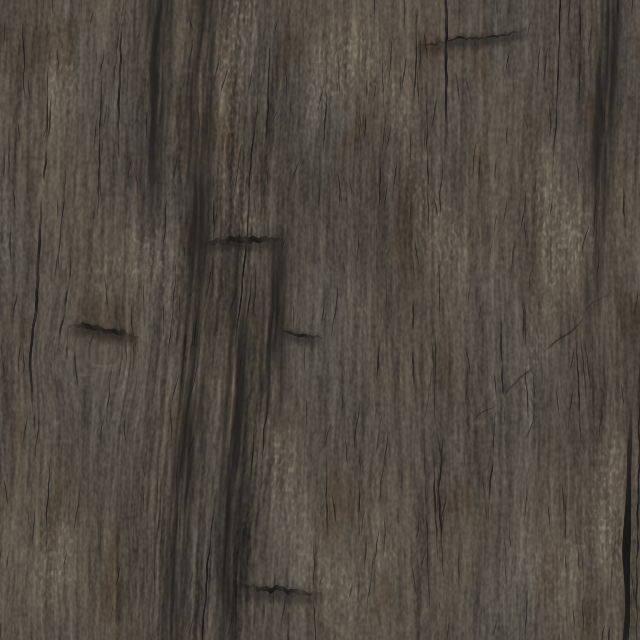
Reproduce this texture procedurally as a WebGL 2 fragment shader.

```glsl
#version 300 es
precision highp float;
// Weathered grey-brown timber with upright grain, rotted furrows and splits.
// Stretched gradient noise makes the fibres; tapered cuts, many scattered over
// a jittered grid, make the cracks, notches and furrows.
uniform vec2 u_resolution;
out vec4 fragColor;

const vec3 DARK_TINT = vec3(1., .94, .87);
const vec3 WOOD_TINT = vec3(1., .91, .8);
const vec3 RUST_TINT = vec3(1.06, .88, .72);
const vec3 ASH_TINT = vec3(.98, .925, .835);

// Start and end of each long furrow and cross notch
const vec4 FURROWS[6] = vec4[6](
  vec4(.325, 1.15, .305, .45), vec4(.318, .62, .265, -.1), vec4(.383, .64, .342, -.15),
  vec4(.435, .65, .418, .32), vec4(.255, 1.15, .235, .62), vec4(.968, 1.2, .925, .5));
const vec4 NOTCHES[5] = vec4[5](
  vec4(.315, .62, .445, .63), vec4(.105, .492, .22, .475), vec4(.37, .085, .51, .07),
  vec4(.44, .48, .505, .468), vec4(.65, .925, .83, .958));

float hash(vec2 c) {
  vec3 q = fract(c.xyx * .1031);
  q += dot(q, q.yzx + 33.33);
  return fract((q.x + q.y) * q.z);
}

float slope(vec2 cell, vec2 offset) {
  float angle = 6.2832 * hash(cell + 57.);
  return dot(vec2(cos(angle), sin(angle)), offset);
}

// Gradient noise, roughly -1 to 1
float noise(vec2 p) {
  vec2 i = floor(p), f = p - i, e = vec2(1., 0.);
  vec2 u = f * f * f * (f * (f * 6. - 15.) + 10.);
  float low = mix(slope(i, f), slope(i + e, f - e), u.x);
  float high = mix(slope(i + e.yx, f - e.yx), slope(i + 1., f - 1.), u.x);
  return 1.4 * mix(low, high, u.y);
}

// Tapered cut between two ends: solid core with a soft rim
float cut(vec2 p, vec4 ends, float halfWidth, float rim) {
  vec2 along = ends.zw - ends.xy, q = p - ends.xy;
  float h = clamp(dot(q, along) / dot(along, along), 0., 1.);
  float taper = sqrt(4. * h * (1. - h));
  float core = halfWidth * taper;
  return taper * (1. - smoothstep(core, core + rim, length(q - along * h)));
}

// Upright splits scattered over a jittered grid
float splits(vec2 p, vec2 grid, float halfWidth, float rim, float share) {
  float mask = 0.;
  for (int k = 0; k < 9; k++) {
    vec2 cell = floor(p * grid) + vec2(k % 3, k / 3) - 1., key = cell + grid;
    vec2 mid = (cell + vec2(hash(key), hash(key + 11.3))) / grid;
    vec2 reach = vec2(.01 * hash(key + 5.1) - .004, mix(.2, .7, hash(key + 23.7)) / grid.y);
    float width = halfWidth * mix(.1, 1., hash(key + 41.9));
    float present = step(hash(key + 71.3), share);
    mask = max(mask, present * cut(p, vec4(mid - reach, mid + reach), width, rim));
  }
  return mask;
}

// Ragged cross notch: dark lip with a shadow fading below it
float notch(vec2 p, vec4 ends, float halfWidth, float rim) {
  p.y += .006 * noise(p * vec2(26., 12.)) + .004 * noise(p * vec2(110., 30.));
  float lip = cut(p, ends, halfWidth, rim) * (.75 + .4 * noise(p * 60.));
  return max(lip, .45 * cut(p + vec2(0., .006), ends, .002, .016));
}

// Fibre brightness, from broad streaks down to fine pores
float grain(vec2 g, float roughness) {
  float broad = .045 * noise(g * vec2(34., 2.2)) + .05 * noise(g * vec2(85., 4.));
  float fibre = .055 * noise(g * vec2(165., 9.)) + .045 * noise(g * vec2(235., 34.));
  float pores = .042 * noise(g * vec2(260., 140.)) + .03 * noise(g * vec2(130., 75.));
  return roughness * (broad + .5 * fibre) + .5 * fibre + pores;
}

void main() {
  vec2 p = gl_FragCoord.xy / u_resolution;
  float rim = .0003 + .7 / u_resolution.y;

  // Grain space: leaning in the furrowed part, bulging round the knot
  vec2 knot = p - vec2(.14, .44), g = p;
  float knotMask = exp(-dot(knot, knot) * 240.);
  g.x -= .06 * (p.y - .5) * exp(-22. * (p.x - .3) * (p.x - .3));
  g.x += .008 * noise(p * vec2(4., 2.5)) + .0016 * noise(p * vec2(20., 10.));
  g += knotMask * vec2(-.45 * knot.x, .02 * noise(p * 26.));

  // Base wood with thin, broken dark fibres
  float furrowed = smoothstep(.17, .25, p.x) * (1. - smoothstep(.4, .45, p.x));
  float tone = .325 - .02 * furrowed + .035 * noise(p * vec2(6., 3.5) + 4.);
  tone += grain(g, mix(.8, 1.45, furrowed)) + .04 * knotMask;
  float threads = smoothstep(.3, .75, noise(g * vec2(120., 5.) + 83.));
  threads *= smoothstep(-.3, .4, noise(g * vec2(14., 6.) + 22.));
  tone -= mix(.05, .11, furrowed) * threads;

  // Pale flaking scuffs
  float scuffed = smoothstep(.05, .7, noise(g * vec2(10., 4.) + 31.));
  float flakes = smoothstep(0., .5, noise(g * vec2(210., 100.) + 9.));
  tone += scuffed * (.025 + .08 * flakes);

  // Rotted furrows, broken up by streaks
  vec2 w = p;
  w.x += .005 * noise(p * vec2(8., 6.)) + .003 * noise(p * vec2(80., 10.));
  float rot = 0.;
  for (int i = 0; i < 6; i++) rot = max(rot, cut(w, FURROWS[i], .005, .026));
  float streaks = .9 * noise(g * vec2(110., 4.) + 7.) + .4 * noise(g * vec2(220., 14.));
  tone = mix(tone, .125, .85 * rot * clamp(.72 + streaks, 0., 1.));

  // Splits fade in and out along their length
  vec2 s = g + vec2(.0018 * noise(p * vec2(12., 38.)), 0.);
  float broken = smoothstep(-.5, .25, noise(p * vec2(30., 22.) + 5.));
  float crack = splits(s, vec2(8., 2.6), .002, rim, .32) * mix(.6, 1., broken);
  crack = max(crack, .8 * broken * splits(s, vec2(22., 5.), .0006, rim, .42));
  crack = max(crack, .6 * broken * splits(s, vec2(50., 15.), .0004, rim, .35));
  crack = max(crack, cut(w, vec4(.985, .36, .975, -.1), .004, rim));
  for (int i = 0; i < 5; i++) {
    crack = max(crack, notch(p, NOTCHES[i], .0045 - .0008 * float(i), rim));
  }
  vec2 jag = .008 * vec2(noise(p * 22.), noise(p * 34. + 6.));
  crack = max(crack, .5 * broken * cut(p + jag, vec4(.7, .3, .96, .55), .0006, rim));
  tone = clamp(mix(tone, .08, .9 * min(crack, 1.)), .05, .6);

  // Tint: brown wood, ashen areas and rusty stains
  float stain = smoothstep(.25, .8, noise(g * vec2(18., 7.) + 63.));
  float ash = smoothstep(-.2, .6, noise(p * vec2(7., 4.) + 15.));
  vec3 tint = mix(mix(WOOD_TINT, ASH_TINT, ash), RUST_TINT, .5 * stain);
  tint = mix(DARK_TINT, tint, smoothstep(.1, .27, tone));
  fragColor = vec4(tone * tint * (1. - .12 * stain), 1.);
}
```
